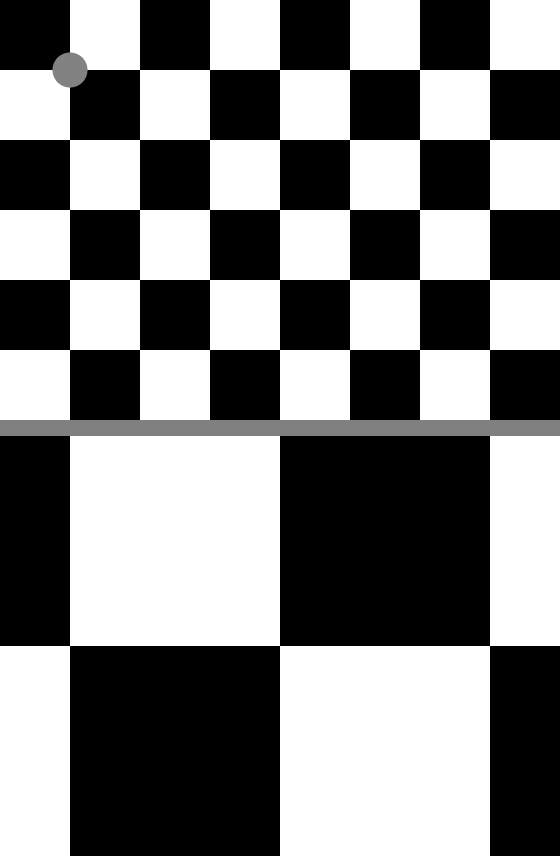
Top: the whole. Bottom: its middle third, enlarged.
A WebGL 1 fragment shader for this pattern:

```glsl
precision highp float;
// Black and white checkerboard, 8 by 6 squares, with one grey disc on a corner.

uniform vec2 u_resolution;

// Square wave of period 2, +1 on the first unit, softened over one pixel.
vec2 squareWave(vec2 p, vec2 pixel) {
  vec2 edgeDistance = abs(mod(p - 0.5, 2.0) - 1.0) - 0.5;
  return 2.0 * clamp(edgeDistance / pixel, -0.5, 0.5);
}

// Coverage of a disc that wraps around the edges of the board.
float disc(vec2 p, vec2 center, float radius, vec2 board, float pixel) {
  vec2 offset = mod(p - center + 0.5 * board, board) - 0.5 * board;
  return clamp((radius - length(offset)) / pixel + 0.5, 0.0, 1.0);
}

void main() {
  vec2 board = vec2(8.0, 6.0);
  vec2 pixel = board / u_resolution;
  vec2 p = gl_FragCoord.xy * pixel;

  // Equal signs on both axes give white, opposite signs give black.
  vec2 wave = squareWave(p, pixel);
  vec3 color = vec3(0.5 + 0.5 * wave.x * wave.y);

  // The single disc, centered one square in from the top left.
  float dotMask = disc(p, vec2(1.0, 5.0), 0.25, board, max(pixel.x, pixel.y));
  color = mix(color, vec3(0.51), dotMask);

  gl_FragColor = vec4(color, 1.0);
}
```
